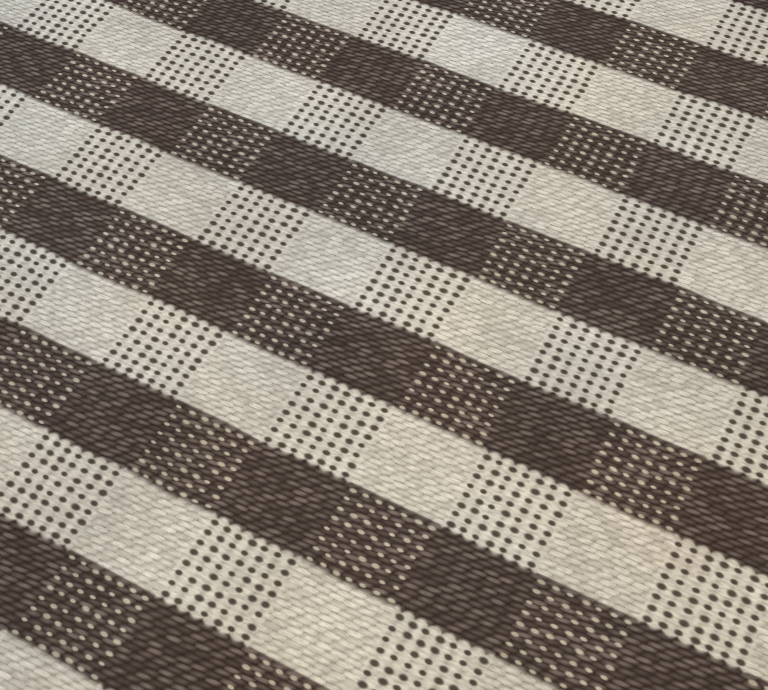
This texture is drawn by a WebGL 1 fragment shader. Its source:

```glsl
precision highp float;
uniform vec2 u_resolution;

// Perspective of the cloth, in canvas widths from the top left corner
const vec3 DEPTH = vec3(0.003, 0.085, 0.15625);
const vec3 ALONG = vec3(0.697, 0.3617, -0.7013);
const vec3 ACROSS = vec3(-0.3906, 1.0, -0.0286);

// Weave layout, per repeat of the check
const float DARK_SHARE = 0.49;
const float DOTTED_HALF_WIDTH = 0.25;
const vec2 DOT_COUNT = vec2(14.0, 16.0);
const vec2 STRAND_COUNT = vec2(13.0, 32.0);
const vec2 DOT_SIZE = vec2(0.27, 0.23);
const vec2 DASH_SIZE = vec2(0.25, 0.17);
const float STRAND_SLANT = 0.35;
const float SCALLOP = 0.018;
const float WOBBLE = 0.014;

const vec3 CREAM = vec3(0.845, 0.815, 0.76);
const vec3 CREAM_SHADE = vec3(0.60, 0.57, 0.52);
const vec3 BROWN = vec3(0.46, 0.41, 0.38);
const vec3 BROWN_SHADE = vec3(0.225, 0.18, 0.16);
const vec3 HOLE = vec3(0.27, 0.235, 0.205);
const vec3 DASH = vec3(0.76, 0.72, 0.64);
const vec3 COOL = vec3(0.98, 1.01, 1.04);
const vec3 WARM = vec3(1.02, 0.99, 0.94);

float hash(vec2 p) {
  p = fract(p * vec2(0.1031, 0.1137));
  p += dot(p, p.yx + 33.33);
  return fract((p.x + p.y) * p.x * 57.3);
}

float noise(vec2 p) {
  vec2 i = floor(p);
  vec2 f = fract(p);
  f = f * f * (3.0 - 2.0 * f);
  return mix(mix(hash(i), hash(i + vec2(1.0, 0.0)), f.x),
             mix(hash(i + vec2(0.0, 1.0)), hash(i + 1.0), f.x), f.y);
}

// Height of the short slanted floats, laid like loose bricks
float strands(vec2 cloth) {
  vec2 g = cloth * STRAND_COUNT;
  float row = floor(g.y);
  float y = fract(g.y) - 0.5;
  g.x += 0.5 * mod(row, 2.0) + 0.4 * hash(vec2(row + 80.0, 7.0));
  float x = fract(g.x) - 0.5;
  float ridge = y + STRAND_SLANT * x;
  float body = (1.0 - 2.6 * ridge * ridge) * (1.0 - 1.8 * x * x);
  float tone = hash(vec2(floor(g.x) + 90.0, row + 80.0));
  return clamp(body * (0.65 + 0.5 * tone), 0.0, 1.0);
}

// Soft rounded spot in each cell of the dotted checks
float spots(vec2 cloth, vec2 size, float blur) {
  vec2 g = cloth * DOT_COUNT + vec2(0.5, 0.0);
  vec2 cell = floor(g) + 60.0;
  vec2 jitter = vec2(hash(cell), hash(cell + 31.0)) - 0.5;
  vec2 q = (fract(g) - 0.5 - 0.14 * jitter) / (size * (1.0 + 0.35 * jitter.x));
  return 1.0 - smoothstep(1.0 - blur, 1.0 + blur, length(q));
}

void main() {
  vec2 canvas = vec2(gl_FragCoord.x, u_resolution.y - gl_FragCoord.y) / u_resolution.x;
  vec3 p = vec3(canvas, 1.0);
  float depth = dot(DEPTH, p);
  vec2 cloth = vec2(dot(ALONG, p), dot(ACROSS, p)) / depth;
  float pixel = 1.0 / (u_resolution.x * depth);

  // Slight unevenness of the woven lines
  cloth += WOBBLE * (vec2(noise(cloth * 4.0 + 40.0), noise(cloth * 4.0 + 70.0)) - 0.5);

  // Stripes, with rounded ribs along the dotted edges
  float column = abs(fract(cloth.x + 0.5) - 0.5);
  float edge = 0.007 + pixel;
  float lightDotted = 1.0 - smoothstep(-edge, edge, column - DOTTED_HALF_WIDTH);
  float rib = abs(sin(3.14159 * cloth.x * DOT_COUNT.x));
  float stripe = abs(fract(cloth.y - 0.5 * DARK_SHARE + 0.5) - 0.5);
  float bump = SCALLOP * (rib - 0.5) * lightDotted;
  float darkEdge = stripe - 0.5 * DARK_SHARE + bump;
  float dark = 1.0 - smoothstep(-edge, edge, darkEdge);

  // Yarn shading
  float height = strands(cloth);
  float fibre = noise(cloth * vec2(45.0, 110.0) + 900.0) - 0.5;
  float lightShade = mix(height + 0.1, 0.35 + 0.35 * height + 0.3 * rib, lightDotted);
  vec3 cream = mix(CREAM_SHADE, CREAM, clamp(lightShade, 0.0, 1.0));
  vec3 brown = mix(BROWN_SHADE, BROWN, height * height);

  // Dark holes in cream checks, pale dashes in brown checks
  float blur = 0.48 + 2.0 * pixel;
  float hole = spots(cloth, DOT_SIZE, blur) * lightDotted;
  float dash = spots(cloth, DASH_SIZE, blur) * (1.0 - lightDotted);
  cream = mix(cream, HOLE, 0.9 * hole);
  brown = mix(brown, DASH, 0.9 * dash);
  vec3 color = mix(cream, brown, dark);

  // Crease between stripes, fibre grain, faded patches and daylight
  color *= 1.0 - 0.1 * exp(-abs(darkEdge) * 70.0);
  color *= 1.0 + 0.14 * fibre;
  color *= 0.95 + 0.1 * noise(cloth * 2.3 + 20.0);
  float warmth = 0.3 * canvas.x + 0.6 * canvas.y + 0.4 * (noise(cloth * 1.4 + 50.0) - 0.5);
  color *= mix(COOL, WARM, clamp(warmth, 0.0, 1.0));
  gl_FragColor = vec4(color, 1.0);
}
```
